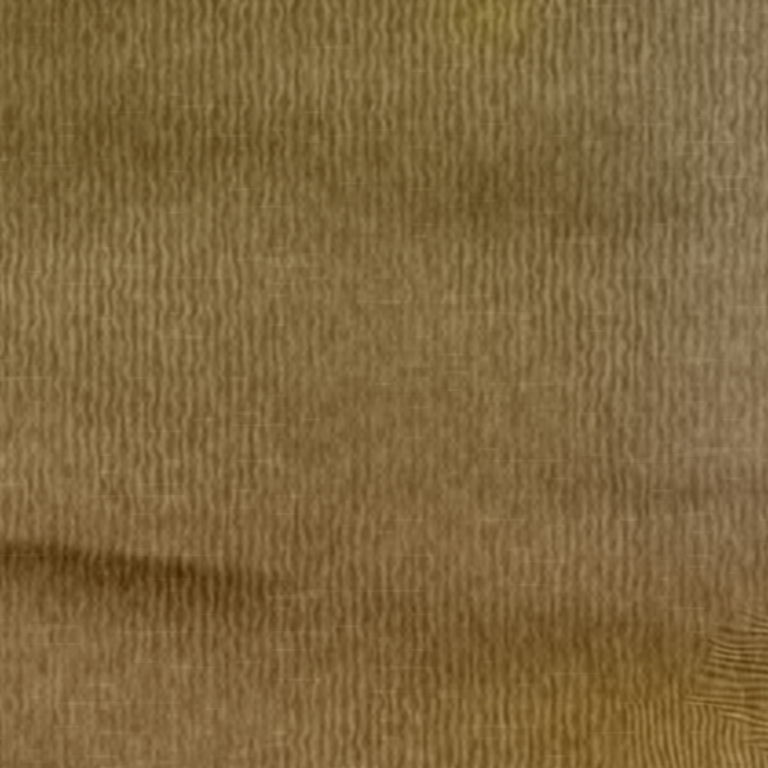
Give the GLSL for this texture, as a Shadertoy shader.

```glsl
// Worn olive-brown corduroy: 66 fine upright ribs, soft folds and a turned lower right corner.

float hash(vec2 p) {
    return fract(sin(dot(p, vec2(127.1, 311.7))) * 43758.5453);
}

float noise(vec2 p) {
    vec2 i = floor(p), f = fract(p);
    f = f * f * (3.0 - 2.0 * f);
    return mix(mix(hash(i), hash(i + vec2(1, 0)), f.x),
               mix(hash(i + vec2(0, 1)), hash(i + vec2(1, 1)), f.x), f.y);
}

float fbm(vec2 p) {
    float sum = 0.0, gain = 0.5;
    for (int i = 0; i < 4; i++) {
        sum += gain * noise(p);
        p = p * 2.03 + 17.3;
        gain *= 0.5;
    }
    return sum / 0.9375;
}

// Soft elliptical spot, 1 at its centre
float spot(vec2 p, vec2 centre, vec2 size) {
    vec2 d = (p - centre) / size;
    return exp(-dot(d, d));
}

// Rounded rib profile, -1 in the groove to 1 on the crest
float rib(float x) {
    return cos(6.28319 * x);
}

// Shadow with a crisp upper edge that fades downwards
float foldShadow(vec2 p) {
    float depth = 0.302 - 0.13 * p.x - p.y + 0.012 * (fbm(p * 9.0) - 0.5);
    float shade = smoothstep(-0.012, 0.022, depth) * exp(-pow(max(depth, 0.0) / 0.065, 2.0));
    return shade * (1.0 - 0.85 * smoothstep(0.22, 0.43, p.x));
}

void mainImage(out vec4 fragColor, in vec2 fragCoord) {
    vec2 uv = fragCoord / iResolution.xy;

    // Main ribs: slightly bent, jittered along their length, worn in patches
    float bend = 0.9 * (fbm(uv * vec2(3.0, 4.0)) - 0.5) - 0.7 * uv.y * uv.x * uv.x;
    float jitter = 0.5 * (noise(uv * vec2(66.0, 60.0)) - 0.5);
    float wear = smoothstep(0.28, 0.68, fbm(uv * vec2(4.0, 5.0) + 8.0));
    wear = mix(wear, 1.0, 0.5 * smoothstep(0.55, 0.9, uv.y));
    wear *= 1.0 - 0.6 * spot(uv, vec2(0.5, 0.4), vec2(0.22, 0.18));
    wear *= 1.0 - 0.5 * spot(uv, vec2(0.8, 0.2), vec2(0.3, 0.14));
    wear = max(wear, spot(uv, vec2(0.27, 0.22), vec2(0.13, 0.1)));
    float relief = rib(uv.x * 66.0 + bend + jitter) * mix(0.018, 0.052, wear);

    // Turned corner: crosswise threads above, narrow upright ribs below
    float ragged = 0.03 * (noise(uv * vec2(40.0, 90.0)) - 0.5);
    float crosswise = smoothstep(0.0, 0.025, uv.x - 0.885 - 0.5 * abs(uv.y - 0.1) + ragged)
                    * (1.0 - smoothstep(0.16, 0.23, uv.y));
    float narrow = smoothstep(0.78, 0.84, uv.x)
                 * (1.0 - smoothstep(-0.01, 0.01, uv.y - 0.095 + 0.7 * max(uv.x - 0.9, 0.0) + ragged));
    float threadBend = 1.2 * noise(uv * vec2(22.0, 30.0));
    float threads = rib(uv.y * 92.0 + uv.x * 14.0 + threadBend) * (0.03 + 0.07 * noise(uv * vec2(25.0, 90.0)));
    float narrowRibs = rib(uv.x * 92.0 + uv.y * 8.0 + 0.5 * threadBend) * 0.055;
    relief = mix(relief, threads, crosswise);
    relief = mix(relief, narrowRibs, narrow);

    // Pile grain: short upright fibres, fine fuzz and a few crosswise scuffs
    float grain = 0.085 * (noise(uv * vec2(150.0, 62.0)) - 0.5)
                + 0.065 * (noise(uv * vec2(210.0, 150.0) + 31.0) - 0.5);
    grain += 0.035 * smoothstep(0.78, 0.95, noise(uv * vec2(22.0, 130.0) + 5.0));

    // Broad light and shade across the cloth
    float light = 0.075 * (fbm(uv * vec2(3.0, 8.0) + 3.0) - 0.5);
    light += 0.04 * spot(uv, vec2(1.0, 0.72), vec2(0.12, 0.4));
    light += 0.03 * spot(uv, vec2(0.3, 0.62), vec2(0.35, 0.1));
    light += 0.025 * spot(uv, vec2(0.1, 0.42), vec2(0.25, 0.1));
    light += 0.03 * spot(uv, vec2(0.1, 0.1), vec2(0.3, 0.09));
    light -= 0.06 * spot(uv, vec2(0.12, 0.82), vec2(0.3, 0.06));
    light -= 0.03 * spot(uv, vec2(0.0, 1.0), vec2(0.3, 0.12));
    light -= 0.045 * spot(uv, vec2(0.7, 0.745), vec2(0.2, 0.07));
    light -= 0.06 * spot(uv, vec2(0.84, 0.36), vec2(0.18, 0.025));
    light -= 0.045 * spot(uv, vec2(0.7, 0.17), vec2(0.28, 0.07));
    light -= 0.17 * foldShadow(uv);

    // Dye: olive above, brown below, greyer to the right, golden in the corner
    vec3 color = mix(vec3(0.515, 0.405, 0.245), vec3(0.495, 0.412, 0.240), smoothstep(0.1, 0.85, uv.y));
    color += vec3(-0.005, 0.005, 0.045) * smoothstep(0.55, 1.0, uv.x) * smoothstep(0.1, 0.4, uv.y);
    color += vec3(0.01, 0.005, -0.045) * spot(uv, vec2(0.85, 0.05), vec2(0.3, 0.12));
    color += vec3(0.02, 0.025, -0.025) * spot(uv, vec2(0.64, 0.98), vec2(0.07, 0.05));

    color += (light + relief + grain) * vec3(0.98, 1.0, 1.0);
    fragColor = vec4(clamp(color, 0.0, 1.0), 1.0);
}
```
